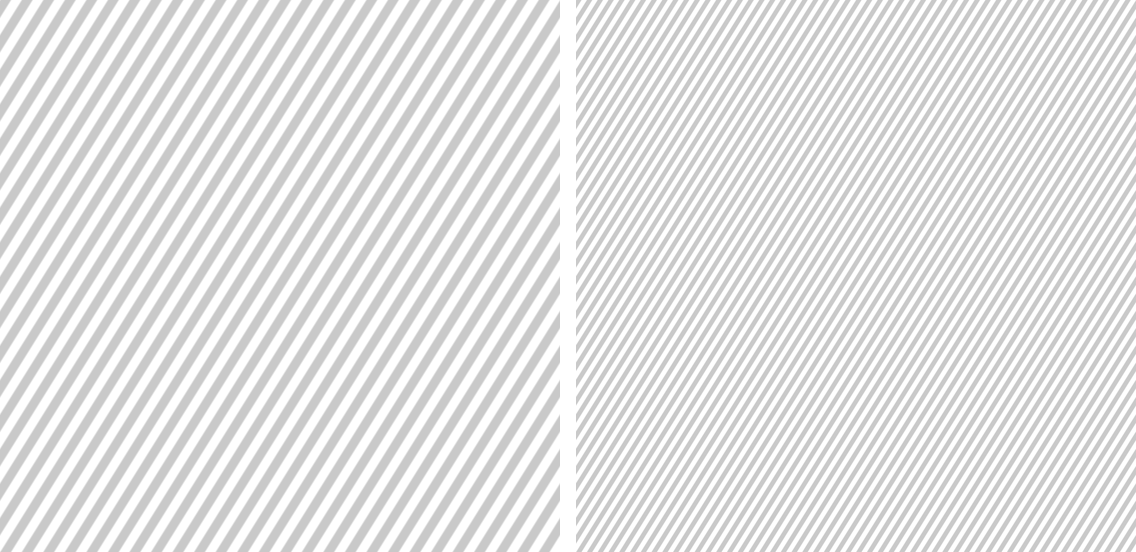
Left: one tile. Right: repeated 2 by 2.
This pattern is drawn by a Shadertoy shader. Its source:

```glsl
// Slanted grey stripes of equal width on white, with slightly soft edges.
// A linear phase with whole repeats across and down wraps at every border;
// its distance to the nearest stripe centre gives the stripe mask.

#define REPEATS_ACROSS 26.0
#define REPEATS_DOWN   16.0
#define CENTRE_PHASE   0.265   // stripe centre, in periods from the top left
#define STRIPE_WIDTH   0.50    // grey share of one period
#define EDGE_SOFTNESS  0.06    // half width of the edge ramp, in periods
#define STRIPE_COLOUR  vec3(0.79)
#define GROUND_COLOUR  vec3(1.0)

// Distance in periods to the nearest stripe centre, from 0 to 0.5
float stripeDistance(vec2 uv) {
    float phase = REPEATS_ACROSS * uv.x + REPEATS_DOWN * (1.0 - uv.y);
    return abs(fract(phase - CENTRE_PHASE + 0.5) - 0.5);
}

void mainImage(out vec4 fragColor, in vec2 fragCoord) {
    vec2 uv = fragCoord / iResolution.xy;

    // Keep the ramp at least one pixel wide on small canvases
    float pixel = length(vec2(REPEATS_ACROSS, REPEATS_DOWN) / iResolution.xy);
    float ramp = max(EDGE_SOFTNESS, 0.5 * pixel);

    float edge = stripeDistance(uv) - 0.5 * STRIPE_WIDTH;
    float ground = smoothstep(-ramp, ramp, edge);
    fragColor = vec4(mix(STRIPE_COLOUR, GROUND_COLOUR, ground), 1.0);
}
```
